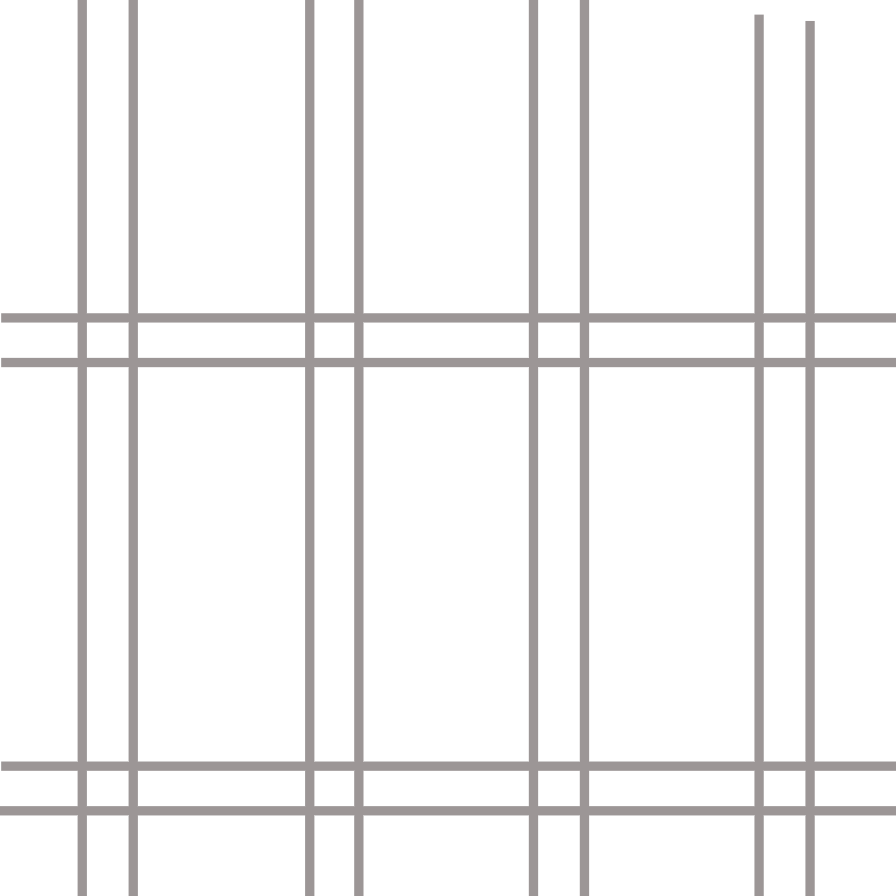
Give the GLSL for this pattern, as a WebGL 2 fragment shader.

```glsl
#version 300 es
precision highp float;

uniform vec2 u_resolution;
out vec4 outColor;

const vec3 PAPER = vec3(1.0);
const vec3 STRIPE = vec3(0.61, 0.59, 0.59);
const float HALF_WIDTH = 0.0052;

const int COLUMNS = 4;
const float COLUMN_START = 0.0918;
const float COLUMN_PERIOD = 0.2518;
const float COLUMN_GAP = 0.0569;

const int ROWS = 2;
const float ROW_START = 0.0951;
const float ROW_PERIOD = 0.5003;
const float ROW_GAP = 0.0498;

// Smoothed coverage of the interval from low to high
float spanCoverage(float x, float low, float high, float pixel) {
    float inside = min(x - low, high - x);
    return clamp(inside / pixel + 0.5, 0.0, 1.0);
}

// Stripe centred at x = center, running between two ends along y
float stripe(vec2 p, float center, vec2 ends, vec2 pixel) {
    float across = spanCoverage(p.x, center - HALF_WIDTH, center + HALF_WIDTH, pixel.x);
    return across * spanCoverage(p.y, ends.x, ends.y, pixel.y);
}

// Paired uprights; the last pair stops short of the top edge
float uprights(vec2 p, vec2 pixel) {
    float ink = 0.0;
    for (int i = 0; i < COLUMNS; i++) {
        float left = COLUMN_START + float(i) * COLUMN_PERIOD;
        float right = left + COLUMN_GAP;
        // The second pair sits slightly closer together
        left += i == 1 ? 0.0021 : 0.0;
        bool isLast = i == COLUMNS - 1;
        vec2 tops = isLast ? vec2(0.9837, 0.9766) : vec2(1.1);
        ink = max(ink, stripe(p, left, vec2(-0.1, tops.x), pixel));
        ink = max(ink, stripe(p, right, vec2(-0.1, tops.y), pixel));
    }
    return ink;
}

// Paired crossbars; all but the lowest start just inside the left edge
float crossbars(vec2 p, vec2 pixel) {
    float ink = 0.0;
    for (int i = 0; i < ROWS; i++) {
        float low = ROW_START + float(i) * ROW_PERIOD;
        float lowStart = i == 0 ? -0.1 : 0.0013;
        ink = max(ink, stripe(p.yx, low, vec2(lowStart, 1.1), pixel.yx));
        ink = max(ink, stripe(p.yx, low + ROW_GAP, vec2(0.0013, 1.1), pixel.yx));
    }
    return ink;
}

void main() {
    vec2 pixel = 1.0 / u_resolution;
    vec2 p = gl_FragCoord.xy * pixel;
    float ink = max(uprights(p, pixel), crossbars(p, pixel));
    outColor = vec4(mix(PAPER, STRIPE, ink), 1.0);
}
```
